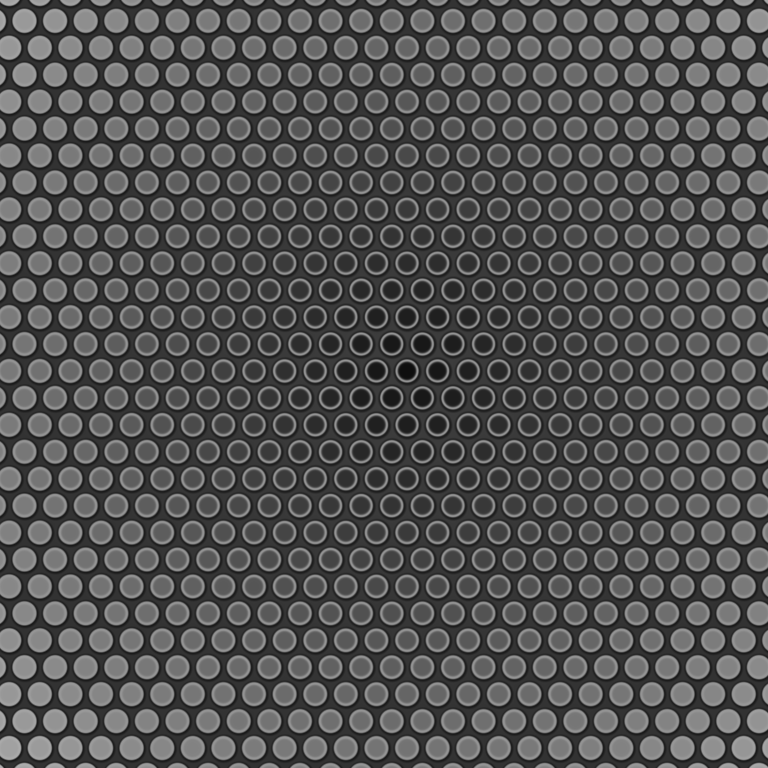
Reproduce this pattern procedurally as a Shadertoy shader.

```glsl
// A staggered grid of round studs on dark metal, each with a pale soft rim.
// Two interleaved rectangular lattices give the nearest stud; its face is
// shaded by how far the stud's centre lies from the dark focus.

const vec2  FOCUS        = vec2(0.530, 0.517);    // darkest stud, on the lattice
const vec2  PITCH        = vec2(0.03985, 0.03507); // column and row spacing
const float STUD_RADIUS  = 0.0158;
const float RIM_RADIUS   = 0.0136;
const float RIM_WIDTH    = 0.0021;
const float EDGE_SOFT    = 0.0014;
const float SHADOW_REACH = 0.0042;
const vec2  SHADOW_SHIFT = vec2(0.0006, -0.0008);
const float FACE_DARK    = 0.06;
const float FACE_SLOPE   = 0.80;
const float RIM_LIGHT    = 0.58;
const float RIM_GAIN     = 0.12;
const float METAL_NEAR   = 0.235;
const float METAL_FAR    = 0.195;
const float SHADOW_DEPTH = 0.52;

// Offset from the nearest point of a rectangular lattice.
vec2 latticeOffset(vec2 p, vec2 cell) {
    return p - cell * floor(p / cell + 0.5);
}

// Offset from the nearest stud centre in the staggered grid.
vec2 studOffset(vec2 p) {
    vec2 cell = PITCH * vec2(1.0, 2.0);
    vec2 a = latticeOffset(p, cell);
    vec2 b = latticeOffset(p - 0.5 * cell, cell);
    return dot(a, a) < dot(b, b) ? a : b;
}

void mainImage(out vec4 fragColor, in vec2 fragCoord) {
    vec2 p = fragCoord / iResolution.xy - FOCUS;
    float soft = max(EDGE_SOFT, 0.7 / iResolution.y);

    vec2 offset = studOffset(p);
    float radius = length(offset);
    float spread = length(p - offset);

    // Metal sheet with a contact shadow round each stud
    float shadowDist = length(studOffset(p - SHADOW_SHIFT)) - STUD_RADIUS;
    float shadow = 1.0 - smoothstep(0.0, SHADOW_REACH, shadowDist);
    float metal = mix(METAL_NEAR, METAL_FAR, smoothstep(0.0, 0.6, spread));
    metal *= 1.0 - SHADOW_DEPTH * shadow;

    // Stud face and its soft bright rim
    float face = FACE_DARK + FACE_SLOPE * spread;
    float rim = exp(-pow((radius - RIM_RADIUS) / RIM_WIDTH, 2.0));
    float rimTone = max(RIM_LIGHT, face + RIM_GAIN * (1.0 - spread));
    float stud = mix(face, rimTone, rim);

    float cover = 1.0 - smoothstep(-soft, soft, radius - STUD_RADIUS);
    fragColor = vec4(vec3(mix(metal, stud, cover)), 1.0);
}
```
